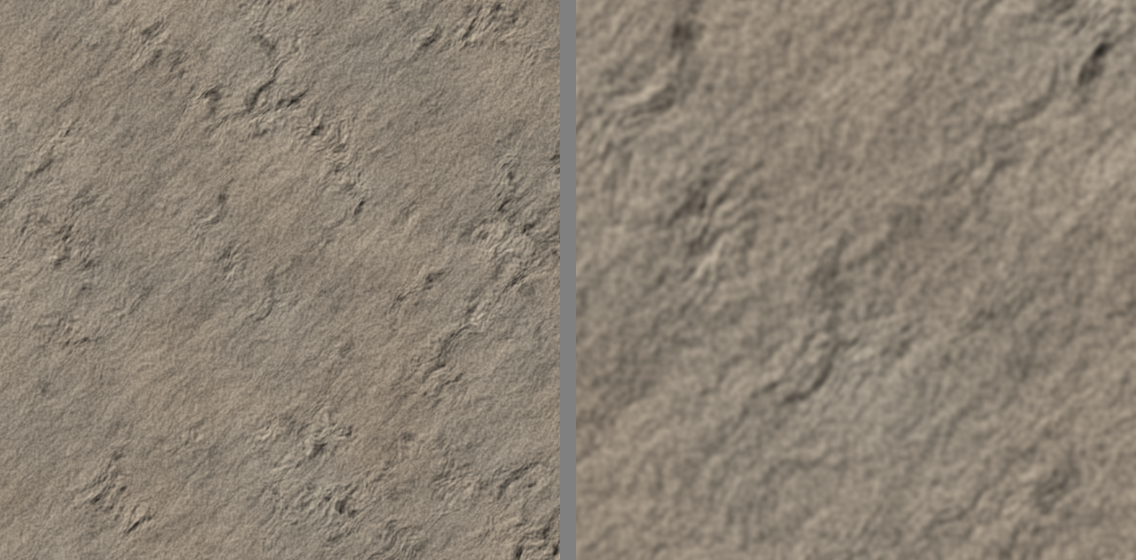
Left: the whole. Right: its middle third, enlarged.
Reproduce this texture procedurally as a Shadertoy shader.

```glsl
// Weathered sandstone: short slanted chisel marks on a grey-brown face.
// A stretched gradient-noise height field is lit from the upper left,
// with rough clusters, scattered dark nicks, crisp grain and faint stains.

vec2 gradientAt(ivec2 cell) {
    uint h = uint(cell.x) * 0x8da6b343u ^ uint(cell.y) * 0xd8163841u;
    h = (h ^ (h >> 15)) * 0x2c1b3c6du;
    h = (h ^ (h >> 12)) * 0x297a2d39u;
    h ^= h >> 15;
    float angle = float(h & 0xffffu) / 65536.0 * 6.28319;
    return vec2(cos(angle), sin(angle));
}

float gradientNoise(vec2 p) {
    vec2 base = floor(p);
    vec2 f = p - base;
    ivec2 cell = ivec2(base);
    vec2 w = f * f * f * (f * (f * 6.0 - 15.0) + 10.0);
    float a = dot(gradientAt(cell), f);
    float b = dot(gradientAt(cell + ivec2(1, 0)), f - vec2(1, 0));
    float c = dot(gradientAt(cell + ivec2(0, 1)), f - vec2(0, 1));
    float d = dot(gradientAt(cell + ivec2(1, 1)), f - vec2(1, 1));
    return mix(mix(a, b, w.x), mix(c, d, w.x), w.y);
}

// Coordinates along (x) and across (y) the slanted streaks
vec2 streakSpace(vec2 p) {
    float angle = 0.82;
    return vec2(dot(p, vec2(cos(angle), sin(angle))),
                dot(p, vec2(-sin(angle), cos(angle))));
}

// Streaked relief; finer octaves are less stretched
float stoneHeight(vec2 p) {
    vec2 s = streakSpace(p);
    float height = 0.0, amplitude = 0.9, frequency = 27.0, stretch = 0.45;
    for (int i = 0; i < 4; i++) {
        height += amplitude * gradientNoise(s * frequency * vec2(stretch, 1.0) + float(i) * 17.3);
        amplitude *= 0.72;
        frequency *= 1.85;
        stretch += 0.08;
    }
    return height;
}

void mainImage(out vec4 fragColor, in vec2 fragCoord) {
    vec2 uv = fragCoord / iResolution.xy;

    // Bend the streaks so that they break up
    vec2 p = uv + 0.011 * vec2(gradientNoise(uv * 21.0 + 3.7),
                               gradientNoise(uv * 21.0 + 41.2));
    vec2 s = streakSpace(p);

    // Rough clusters: broad zones broken into small spots
    float zone = gradientNoise(uv * 3.7 + 8.4);
    float spots = gradientNoise(s * vec2(11.0, 17.0) + 23.1);
    float roughness = smoothstep(-0.1, 0.6, zone + 0.9 * spots);

    // Light falling from the upper left
    vec2 lightStep = 0.0036 * vec2(-0.6, 0.8);
    float relief = stoneHeight(p) - stoneHeight(p + lightStep);
    float tone = relief * (0.19 + 0.25 * roughness);
    tone *= tone < 0.0 ? 1.15 : 0.9;

    // Dark nicks, crowded in the clusters and sparse elsewhere
    float nicks = gradientNoise(s * vec2(24.0, 51.0) + 61.7)
                + 0.4 * gradientNoise(s * vec2(62.0, 105.0) + 14.9);
    tone -= (0.03 + 0.19 * roughness) * smoothstep(0.08, 0.46, nicks);

    // Crisp grain and broad mottling
    tone += 0.075 * gradientNoise(uv * 217.0 + 5.3);
    tone += 0.06 * gradientNoise(uv * vec2(151.0, 97.0) + 31.9);
    tone += 0.06 * gradientNoise(s * vec2(8.0, 15.0) + 12.6);
    tone += 0.05 * gradientNoise(uv * 4.0 + 52.6);

    // Grey-brown stone with faint warm stains
    vec3 stone = vec3(0.563, 0.521, 0.465) * (1.0 + tone / 0.55);
    float stain = gradientNoise(uv * 5.0 + 71.0) + 0.5 * gradientNoise(uv * 13.0 + 19.0);
    stone *= 1.0 + stain * vec3(0.018, -0.004, -0.022);
    fragColor = vec4(clamp(stone, 0.0, 1.0), 1.0);
}
```
